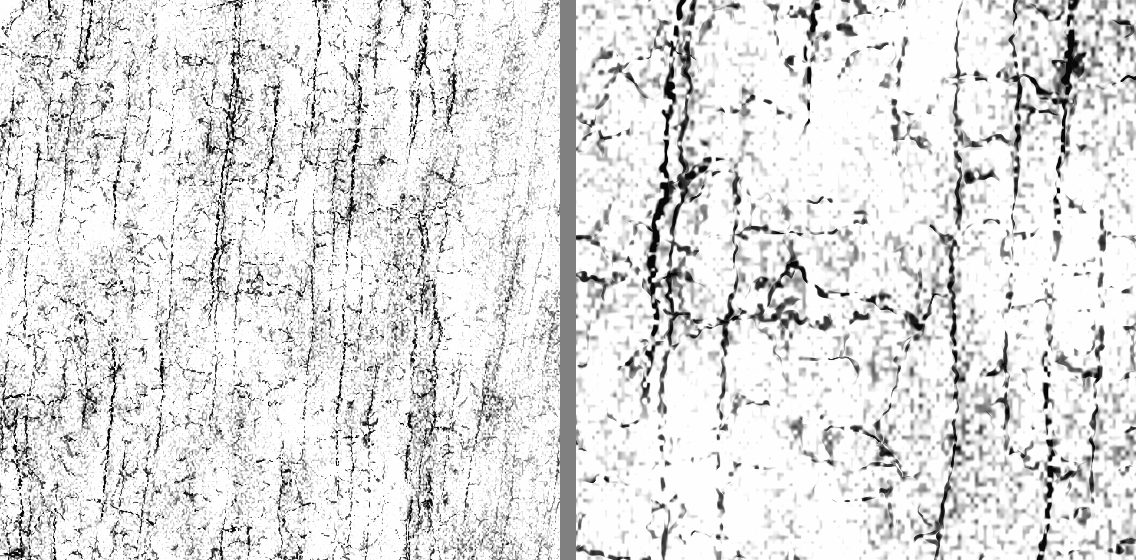
Left, the full canvas; right, a detail of the centre.
Give the GLSL for this texture, as a Shadertoy shader.

```glsl
const vec3 PAPER = vec3(0.998);
const vec3 INK = vec3(0.03);
const vec2 SPECKLE_FREQ = vec2(390.0, 320.0);
const vec2 FIBRE_FREQ = vec2(170.0, 60.0);
const vec2 PATCH_FREQ = vec2(22.0, 8.0);
const float PATCH_DEPTH = 0.68;
const float GRAIN_SPREAD = 0.2;
const float GRAIN_START = 0.17;
const float GRAIN_GAIN = 0.165;
const float GRAIN_CURVE = 1.5;
const float LEAN_LEFT = 0.06;
const float LEAN_RIGHT = 0.22;
const float FISSURE_X = 0.755;
const vec2 KNOT_A = vec2(0.33, 0.67);
const vec2 KNOT_B = vec2(0.22, 0.27);

float hash(vec2 p) {
    vec3 q = fract(p.xyx * 0.1031);
    q += dot(q, q.yzx + 33.33);
    return fract((q.x + q.y) * q.z);
}

float noise(vec2 p) {
    vec2 i = floor(p), f = fract(p);
    f = f * f * (3.0 - 2.0 * f);
    return mix(mix(hash(i), hash(i + vec2(1, 0)), f.x),
               mix(hash(i + vec2(0, 1)), hash(i + vec2(1, 1)), f.x), f.y);
}

float fbm(vec2 p) {
    float sum = 0.0, amp = 0.5;
    for (int i = 0; i < 3; i++) {
        sum += amp * noise(p);
        p = p * 2.03 + 17.3;
        amp *= 0.5;
    }
    return sum / 0.875;
}

// Broken vertical cracks: x = line ink, y = crumbs, mostly on one side
vec2 verticalCracks(vec2 p, float columns, float width, float cover) {
    float id = floor(p.x * columns);
    float centre = 0.5 + 0.5 * (hash(vec2(id, columns)) - 0.5);
    float side = (fract(p.x * columns) - centre) / columns;
    float on = smoothstep(1.0 - cover, 1.12 - cover, noise(vec2(id * 7.0 + columns, p.y * 6.0)));
    float w = width * (0.35 + 1.2 * noise(p * vec2(55.0, 45.0)));
    float reach = side > 0.0 ? 0.011 : 0.005;
    return vec2(on * smoothstep(w, w * 0.4, abs(side)),
                (0.4 + 0.6 * on) * exp(-abs(side) / reach));
}

// Borders of irregular flakes: x = distance to border, y = how level it runs
vec2 flakeBorder(vec2 p) {
    vec2 cell = floor(p), nearest = vec2(0.0), second = vec2(0.0);
    float d1 = 9.0, d2 = 9.0;
    for (int y = -1; y <= 1; y++)
    for (int x = -1; x <= 1; x++) {
        vec2 c = cell + vec2(x, y);
        vec2 site = c + 0.1 + 0.8 * vec2(hash(c), hash(c + 57.0));
        float d = distance(p, site);
        if (d < d1) {
            d2 = d1; second = nearest;
            d1 = d; nearest = site;
        } else if (d < d2) {
            d2 = d; second = site;
        }
    }
    vec2 across = normalize(second - nearest + 1e-4);
    return vec2(0.5 * (d2 - d1), abs(across.y));
}

float flakeInk(vec2 p, vec2 freq, float width, float cover) {
    vec2 border = flakeBorder(p * freq);
    float mask = smoothstep(1.0 - cover, 1.1 - cover, noise(p * freq * 1.7 + 31.0));
    float w = width * freq.y * (0.2 + 1.4 * noise(p * 120.0));
    return mask * mix(0.5, 1.0, border.y) * smoothstep(w, w * 0.4, border.x);
}

float knot(vec2 p, vec2 centre) {
    return exp(-pow(length(p - centre) / 0.014, 2.0));
}

void mainImage(out vec4 fragColor, in vec2 fragCoord) {
    vec2 uv = fragCoord / iResolution.y;

    // Lean, wobble and ragged edges of the bark
    float right = smoothstep(0.6, 1.1, uv.x);
    vec2 trunk = uv;
    trunk.x -= mix(LEAN_LEFT, LEAN_RIGHT, right) * (uv.y - 0.5);
    trunk.x += 0.04 * (fbm(uv * vec2(5.0, 3.5)) - 0.5);
    vec2 rough = vec2(noise(uv * vec2(45.0, 36.0)), noise(uv * 50.0 + 9.0)) - 0.5;
    vec2 ragged = vec2(noise(uv * 210.0 + 3.0), noise(uv * 210.0 + 71.0)) - 0.5;
    vec2 p = trunk + rough * vec2(0.011, 0.018) + ragged * 0.005;
    vec2 seam = trunk + rough * 0.006 + ragged * 0.0035;

    // Cracks and flakes
    vec2 major = verticalCracks(seam, 12.0, 0.0029, 0.58);
    vec2 minor = verticalCracks(seam + 3.7, 25.0, 0.002, 0.48);
    float plates = flakeInk(p, vec2(13.0, 10.0), 0.0026, 0.46);
    float flakes = flakeInk(p + 5.0, vec2(34.0, 38.0), 0.0024, 0.46);
    float cracks = max(max(major.x, 0.75 * minor.x), max(0.9 * plates, 0.8 * flakes));
    cracks *= mix(1.0, 0.5, smoothstep(0.78, 0.88, uv.x));

    // Deep fissure, open in some stretches and closed in others
    float offset = uv.x - FISSURE_X - 0.03 * (fbm(vec2(uv.y * 7.0, 4.0)) - 0.5);
    offset -= 0.01 * rough.x + 0.005 * ragged.x;
    float opening = 0.006 + 0.017 * smoothstep(0.35, 0.75, noise(vec2(2.5, uv.y * 5.0)));
    float inside = smoothstep(opening + 0.006, opening - 0.004, abs(offset));
    float lip = smoothstep(0.0036, 0.0012, abs(abs(offset) - opening * 0.85));
    lip *= smoothstep(0.4, 0.6, noise(vec2(sign(offset) * 9.0, uv.y * 17.0)));

    // Speckled shading
    float shade = PATCH_DEPTH * (fbm(p * PATCH_FREQ) - 0.5);
    shade += 0.18 * (noise(seam * vec2(85.0, 7.0)) - 0.5);
    shade += 0.13 * major.y + 0.1 * minor.y + 0.17 * inside + 0.03 * right - 0.05;
    shade += 0.25 * (knot(uv, KNOT_A) + knot(uv, KNOT_B));
    float grain = 0.75 * noise(uv * SPECKLE_FREQ) + 0.25 * noise(p * FIBRE_FREQ) - 0.5;
    float level = max((shade + grain) / GRAIN_SPREAD - GRAIN_START, 0.0);
    float speckle = GRAIN_GAIN * pow(level, GRAIN_CURVE);

    // Lines crumble into dashes and dots where the paper is bright
    float crumble = smoothstep(-0.2, 0.1, grain + 0.6 * shade);
    float lines = max(cracks, 0.85 * lip) * crumble;
    float ink = clamp(speckle + lines * (1.0 - 0.5 * min(speckle, 1.0)), 0.0, 1.0);
    fragColor = vec4(mix(PAPER, INK, ink), 1.0);
}
```
